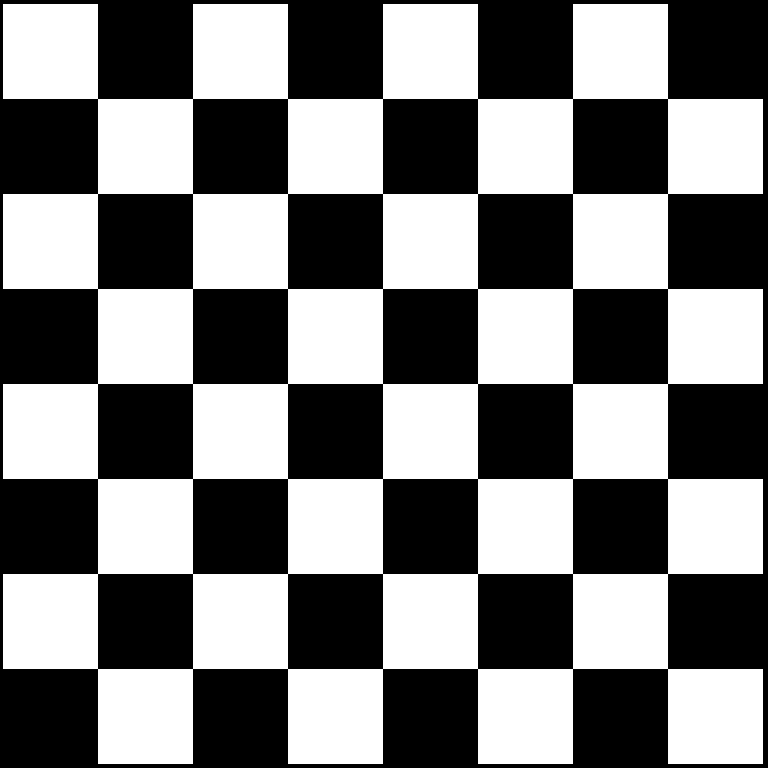
This pattern is drawn by a WebGL 1 fragment shader. Its source:

```glsl
precision highp float;
// Eight by eight black and white checkerboard inside a thin black border.

uniform vec2 u_resolution;

#define CELLS 8.0                        // squares across and down
#define CELL_SIZE 0.1237                 // side of one square
#define BOARD_ORIGIN vec2(0.0039, 0.0052) // lower left corner of the board
#define DARK vec3(0.0)
#define LIGHT vec3(1.0)

// Signed square wave per axis: -1 in even cells, +1 in odd cells,
// with a one pixel ramp across each boundary.
vec2 alternate(vec2 cell, vec2 pixel) {
  vec2 side = 2.0 * mod(floor(cell), 2.0) - 1.0;
  vec2 edgeDistance = 0.5 - abs(fract(cell) - 0.5);
  return side * clamp(2.0 * edgeDistance / pixel, 0.0, 1.0);
}

// Coverage of the board area, one inside and zero in the border.
float boardMask(vec2 cell, vec2 pixel) {
  vec2 inset = 0.5 * CELLS - abs(cell - 0.5 * CELLS);
  vec2 coverage = clamp(inset / pixel + 0.5, 0.0, 1.0);
  return coverage.x * coverage.y;
}

void main() {
  vec2 uv = gl_FragCoord.xy / u_resolution;
  vec2 cell = (uv - BOARD_ORIGIN) / CELL_SIZE;
  vec2 pixel = 1.0 / (u_resolution * CELL_SIZE);

  // Clamping to the outer cell centres keeps the rim free of a second ramp.
  vec2 wave = alternate(clamp(cell, 0.5, CELLS - 0.5), pixel);
  float checker = 0.5 - 0.5 * wave.x * wave.y;

  float light = checker * boardMask(cell, pixel);
  gl_FragColor = vec4(mix(DARK, LIGHT, light), 1.0);
}
```
